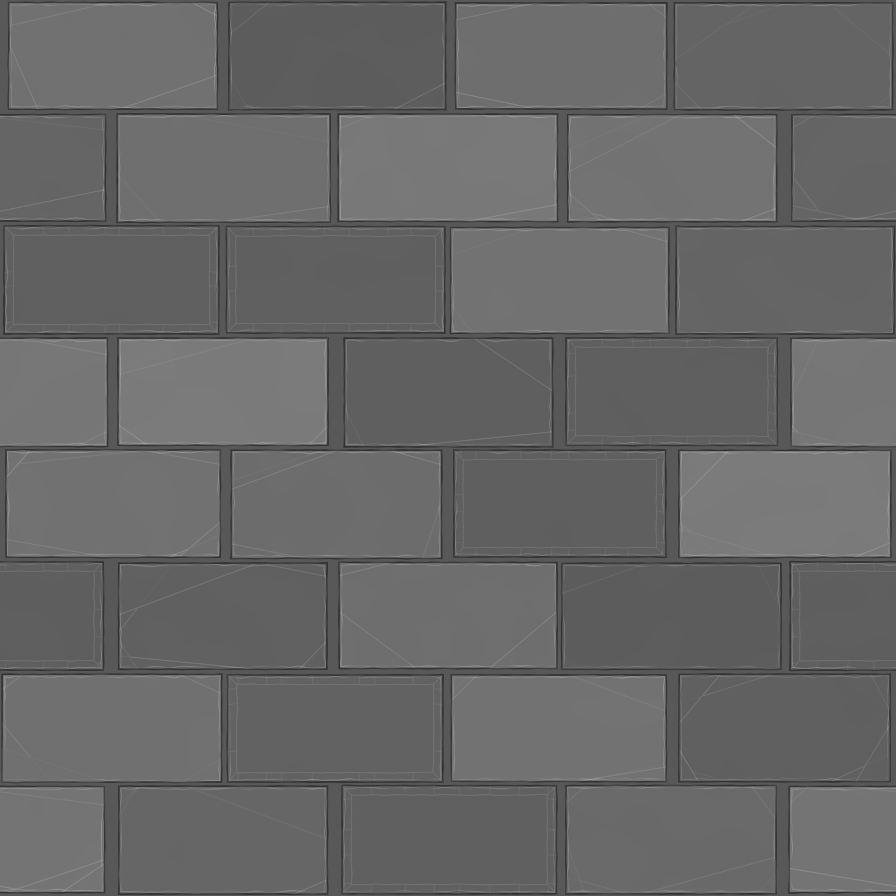
Reproduce this texture procedurally as a WebGL 2 fragment shader.

```glsl
#version 300 es
// Grey stone wall in running bond: chipped slabs, wavy pale rims and dark joints.
precision highp float;

uniform vec2 u_resolution;
out vec4 outColor;

const vec2 GRID = vec2(4.0, 8.0);      // bricks across and down
const float MORTAR_TONE = 0.345;
const float JOINT_TONE = 0.20;
const float DARK_STONE = 0.362;
const float PALE_STONE = 0.485;
const float HAIRLINE = 0.0013;
const float BEVEL_WIDTH = 0.0105;

float hash(vec2 p, float seed) {
    vec3 q = fract(vec3(p.xyx + seed * 1.37) * vec3(0.1031, 0.1030, 0.0973));
    q += dot(q, q.yzx + 33.33);
    return fract((q.x + q.y) * q.z);
}

vec2 gradient(vec2 corner) {
    float angle = 6.2832 * hash(corner, 5.0);
    return vec2(cos(angle), sin(angle));
}

float gradientNoise(vec2 p) {
    vec2 i = floor(p), f = fract(p);
    vec2 u = f * f * f * (f * (f * 6.0 - 15.0) + 10.0);
    vec2 e = vec2(1.0, 0.0);
    float low = mix(dot(gradient(i), f), dot(gradient(i + e), f - e), u.x);
    float high = mix(dot(gradient(i + e.yx), f - e.yx), dot(gradient(i + e.xx), f - e.xx), u.x);
    return mix(low, high, u.y);
}

float stroke(float dist, float width, float pixel) {
    return 1.0 - smoothstep(0.5 * (width - pixel), 0.5 * (width + pixel), abs(dist));
}

// Depth below the nearest side of a rectangle, positive inside
float boxDepth(vec2 p, vec2 halfSize) {
    vec2 inset = halfSize - abs(p);
    return min(inset.x, inset.y);
}

// Straight cuts across the corners; each new cut fades older ones beyond it
float chipLines(vec2 p, vec2 halfSize, vec2 id, float pixel) {
    float mark = 0.0;
    for (int i = 0; i < 7; i++) {
        float seed = 20.0 + 9.0 * float(i);
        vec2 side = vec2(float(i % 2), float((i / 2) % 2)) * 2.0 - 1.0;
        vec2 fromCorner = halfSize - p * side;
        float slant = hash(id, seed);
        vec2 reach = halfSize * vec2(mix(0.18, 1.5, slant * slant),
                                     mix(0.25, 1.3, pow(hash(id, seed + 1.0), 2.0)));
        vec2 normal = normalize(1.0 / reach);
        float beyond = dot(normal, vec2(reach.x, 0.0) - fromCorner);
        float present = step(0.42, hash(id, seed + 2.0));
        float strength = present * mix(0.15, 0.85, hash(id, seed + 3.0));
        mark *= 1.0 - 0.75 * present * smoothstep(-pixel, pixel, beyond);
        mark = max(mark, strength * stroke(beyond, HAIRLINE, pixel));
    }
    return mark;
}

// Inner frame, mitred corners and short nicks along a raised border
float bevelLines(vec2 p, vec2 halfSize, vec2 id, float wobble, float pixel) {
    vec2 inset = halfSize - abs(p);
    float depth = min(inset.x, inset.y);
    float border = 1.0 - smoothstep(BEVEL_WIDTH, BEVEL_WIDTH + pixel, depth);
    float frame = stroke(depth - BEVEL_WIDTH - wobble, HAIRLINE, pixel);
    float mitre = stroke((inset.x - inset.y) * 0.7071, HAIRLINE, pixel) * border;
    float along = inset.x < inset.y ? p.y : p.x;
    float spacing = 0.034;
    float slot = floor(along / spacing);
    float nickAt = (slot + mix(0.2, 0.8, hash(id + slot, 91.0))) * spacing;
    float nick = stroke(along - nickAt - 0.1 * depth, HAIRLINE, pixel) * border;
    return max(0.65 * frame, max(0.5 * mitre, 0.35 * nick));
}

float brickTone(vec2 p, vec2 id, float pixel) {
    // Uneven size and seat of each brick
    vec2 gap = vec2(mix(0.0025, 0.0088, hash(id, 1.0)), mix(0.0018, 0.0034, hash(id, 2.0)));
    vec2 halfSize = 0.5 / GRID - gap;
    p -= (vec2(hash(id, 3.0), hash(id, 4.0)) - 0.5) * vec2(0.003, 0.0012);

    vec2 grain = p + id * 0.73;
    float wobble = gradientNoise(grain * 65.0) * 0.0028;
    float rough = gradientNoise(grain * 38.0 + 17.0);
    float depth = boxDepth(p, halfSize) + 0.25 * wobble;
    float bevelled = step(0.84, hash(id, 7.0));

    // Flat stone tone, with darker bevelled slabs
    float tone = mix(DARK_STONE, PALE_STONE, pow(hash(id, 8.0), 1.3));
    tone = mix(tone, DARK_STONE + 0.01, bevelled * 0.85);
    float stone = tone + 0.004 * gradientNoise(grain * 14.0);

    // Cuts, border and pale worn rim
    stone += 0.10 * (1.0 - bevelled) * chipLines(p, halfSize, id, pixel);
    stone += 0.09 * bevelled * bevelLines(p, halfSize, id, 0.4 * wobble, pixel);
    float rim = stroke(depth - 0.0026 - wobble, HAIRLINE, pixel);
    stone += 0.12 * clamp(0.6 + 1.3 * rough, 0.1, 1.0) * rim;

    // Mortar around the slab and a dark joint at its edge
    float inside = smoothstep(-0.5 * pixel, 0.5 * pixel, depth);
    float joint = stroke(depth, 0.0018, pixel) * clamp(0.85 + 0.6 * rough, 0.5, 1.0);
    return mix(mix(MORTAR_TONE, stone, inside), JOINT_TONE, joint);
}

void main() {
    vec2 cell = gl_FragCoord.xy / u_resolution * GRID;
    cell.x += 0.5 * (1.0 - mod(floor(cell.y), 2.0));   // half-brick offset
    vec2 id = mod(floor(cell), GRID);
    vec2 local = (fract(cell) - 0.5) / GRID;
    float pixel = 1.0 / min(u_resolution.x, u_resolution.y);
    outColor = vec4(vec3(brickTone(local, id, pixel)), 1.0);
}
```
